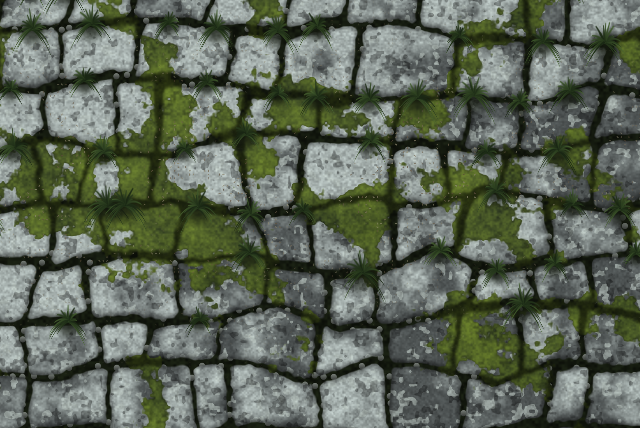
Write a Shadertoy shader that draws this texture.

```glsl
#define COURSES 7.6
#define STONE_WIDTH 1.28
#define JOINT 0.035
#define MOSS_BARE 0.70
#define MOSS_LUSH 0.475
#define TUFT_CHANCE 0.62
#define BLADES 22
#define STONE_LIGHT vec3(0.63, 0.67, 0.66)
#define STONE_DARK vec3(0.29, 0.31, 0.31)
#define MOSS_LIGHT vec3(0.37, 0.45, 0.15)
#define MOSS_DARK vec3(0.19, 0.24, 0.11)
#define SOIL vec3(0.075, 0.095, 0.055)

float hash(vec2 p) {
    return fract(sin(dot(p, vec2(127.1, 311.7))) * 43758.5453);
}

float noise(vec2 p) {
    vec2 i = floor(p), f = fract(p);
    f = f * f * (3.0 - 2.0 * f);
    return mix(mix(hash(i), hash(i + vec2(1, 0)), f.x),
               mix(hash(i + vec2(0, 1)), hash(i + vec2(1, 1)), f.x), f.y);
}

float fbm(vec2 p) {
    float sum = 0.0, amp = 0.533;
    for (int i = 0; i < 4; i++) {
        sum += amp * noise(p);
        p = mat2(1.6, 1.2, -1.2, 1.6) * p + 5.3;
        amp *= 0.5;
    }
    return sum;
}

// Height of the kinked bed line under course k
float bedLine(float k, float x) {
    float u = x * 0.9 + 7.0 * hash(vec2(k, 3.0)), i = floor(u);
    return k + 0.5 * (mix(hash(vec2(i, k)), hash(vec2(i + 1.0, k)), u - i) - 0.5);
}

// Slanted upright joint i of a course
float uprightJoint(float i, float course, float v) {
    return i + 0.6 * (hash(vec2(i, course + 40.0)) - 0.5)
             + 0.4 * (hash(vec2(i + 0.5, course)) - 0.5) * (v - 0.5);
}

// x: depth inside the stone, yz: stone id, w: height within the course
vec4 stoneAt(vec2 p) {
    float k = floor(p.y);
    if (p.y < bedLine(k, p.x)) k -= 1.0;
    else if (p.y > bedLine(k + 1.0, p.x)) k += 1.0;
    float lo = bedLine(k, p.x), hi = bedLine(k + 1.0, p.x);
    float v = (p.y - lo) / (hi - lo);
    float u = p.x / STONE_WIDTH + 5.0 * hash(vec2(k, 8.0)), i = floor(u);
    if (u < uprightJoint(i, k, v)) i -= 1.0;
    else if (u > uprightJoint(i + 1.0, k, v)) i += 1.0;
    float left = (u - uprightJoint(i, k, v)) * STONE_WIDTH;
    float right = (uprightJoint(i + 1.0, k, v) - u) * STONE_WIDTH;
    // Wedge-shaped insets tilt each side
    vec2 id = vec2(i, k);
    float across = left / (left + right);
    float bottom = p.y - lo - 0.13 * hash(id + 0.3) * across;
    float top = hi - p.y - 0.13 * hash(id + 0.6) * (1.0 - across);
    left -= 0.12 * hash(id + 0.8) * v;
    vec2 e = vec2(min(left, right), min(bottom, top));
    return vec4(0.14 - length(max(0.14 - e, 0.0)), id, v);
}

// Arching blades spreading from roots along the bed lines
vec3 addTufts(vec3 col, vec2 p, float px) {
    vec2 base = floor(p);
    for (int n = 0; n < 9; n++) {
        vec2 cell = base + vec2(n % 3, n / 3) - 1.0;
        float x = cell.x + hash(cell + 11.0);
        vec2 root = vec2(x, bedLine(cell.y, x));
        float zone = smoothstep(0.22, 0.5, root.y / COURSES + 0.12 * (noise(root * 0.5) - 0.5));
        float size = mix(0.26, 0.46, hash(cell + 17.0));
        vec2 q = p - root;
        if (hash(cell + 23.0) > TUFT_CHANCE * zone || length(q) > size * 1.5) continue;
        col = mix(col, SOIL, 0.7 * smoothstep(size * 0.85, size * 0.15, length(q + vec2(0.0, 0.06))));
        q.y += 1.1 * q.x * q.x / size;
        for (int j = 0; j < BLADES; j++) {
            float h = hash(cell + float(j) * 1.37), g = hash(cell - float(j) * 2.11);
            float a = mix(-0.7, 3.84, (float(j) + h) / float(BLADES));
            vec2 dir = vec2(cos(a), sin(a));
            float t = dot(q, dir) / (size * mix(0.5, 1.0, g));
            float d = abs(q.x * dir.y - q.y * dir.x) - 0.022 * (1.0 - 0.7 * t);
            float cover = smoothstep(px * 0.6, -px * 0.6, d) * step(0.0, t) * smoothstep(1.0, 0.9, t);
            vec3 blade = mix(vec3(0.09, 0.14, 0.07), vec3(0.31, 0.43, 0.21), h * (0.35 + 0.65 * t));
            col = mix(col, blade, 0.9 * cover);
        }
    }
    return col;
}

void mainImage(out vec4 fragColor, in vec2 fragCoord) {
    vec2 uv = fragCoord / iResolution.xy;
    float px = COURSES / iResolution.y;
    vec2 p = fragCoord * px + vec2(3.0, 0.0);
    vec2 w = p + 0.08 * (vec2(noise(p * 3.0), noise(p * 3.0 + 9.0)) - 0.5)
               + 0.05 * (vec2(noise(p * 9.0), noise(p * 9.0 + 4.0)) - 0.5);
    vec4 s = stoneAt(w);
    float grain = noise(p * 19.0) - 0.5, fine = noise(p * 32.0 + 7.0) - 0.5;

    // Soil and pebbles in the joints
    vec3 col = SOIL * (1.0 + 0.9 * grain);
    vec2 pc = floor(p * 6.0);
    vec2 pq = fract(p * 6.0) - 0.5 - 0.3 * (vec2(hash(pc), hash(pc + 5.0)) - 0.5);
    float pebble = smoothstep(0.38, 0.28, length(pq)) * step(0.68, hash(pc + 9.0));
    col = mix(col, vec3(0.38, 0.40, 0.38) * (0.9 + pq.y), pebble);

    // Weathered stone faces with pale lichen
    float tone = 0.59 + 0.5 * (hash(s.yz + 2.0) - 0.5) + 1.1 * (fbm(p * 2.3) - 0.5)
               - 0.4 * (uv.x - 0.45) + 0.1 * (uv.y - 0.5);
    vec3 stone = mix(STONE_DARK, STONE_LIGHT, smoothstep(0.2, 0.8, tone));
    float lichen = smoothstep(0.62, 0.70, 0.6 * noise(p * 8.0) + 0.4 * noise(p * 17.0));
    stone = mix(stone, vec3(0.65, 0.69, 0.67), 0.65 * lichen);
    float stain = smoothstep(0.62, 0.72, 0.5 * noise(p * 6.0 + 31.0) + 0.5 * noise(p * 15.0 + 3.0));
    stone *= 1.0 - 0.3 * stain + 0.22 * grain + 0.2 * fine;
    stone *= mix(0.7, 1.0, smoothstep(JOINT, 0.13, s.x)) * mix(0.78, 1.04, smoothstep(0.0, 0.25, s.w));
    col = mix(col, stone, smoothstep(JOINT - px, JOINT + px, s.x));

    // Moss cushions, lush across the upper middle
    float band = (uv.y - 0.6) / 0.31;
    float lush = exp(-band * band) * (1.0 - 0.3 * smoothstep(0.6, 1.0, uv.x));
    float nearJoint = 1.0 - smoothstep(0.0, 0.14, s.x);
    float growth = fbm(p * 1.05 + 20.0) + 0.09 * (noise(p * 7.0) - 0.5) + 0.07 * grain
                 + 0.06 * nearJoint - mix(MOSS_BARE, MOSS_LUSH, lush);
    float moss = smoothstep(-0.01, 0.025, growth);
    float sun = 0.58 + 1.5 * (fbm(p * 2.2 + 50.0) - 0.5) + 0.5 * grain + 0.35 * fine;
    vec3 mossCol = mix(MOSS_DARK, MOSS_LIGHT, clamp(sun, -0.2, 1.25));
    mossCol *= mix(0.42, 1.0, smoothstep(-0.01, 0.09, s.x)) * mix(0.75, 1.0, smoothstep(0.0, 0.08, growth));
    col = mix(col, mossCol, 0.95 * moss);

    // Dry litter caught along mossy joints
    vec2 lc = floor(p * 15.0), lq = fract(p * 15.0) - 0.5;
    float turn = 6.28 * hash(lc + 3.0);
    lq = mat2(cos(turn), sin(turn), -sin(turn), cos(turn)) * lq;
    float litter = smoothstep(0.4, 0.2, length(lq * vec2(1.0, 2.0))) * step(0.80, hash(lc));
    litter *= lush * smoothstep(0.45, 0.65, noise(p * 1.7 + 70.0) + 0.2 * nearJoint);
    col = mix(col, mix(vec3(0.34, 0.27, 0.20), vec3(0.60, 0.58, 0.48), hash(lc + 6.0)), 0.75 * litter);

    col = addTufts(col, p, px);
    fragColor = vec4(clamp(col, 0.0, 1.0), 1.0);
}
```
